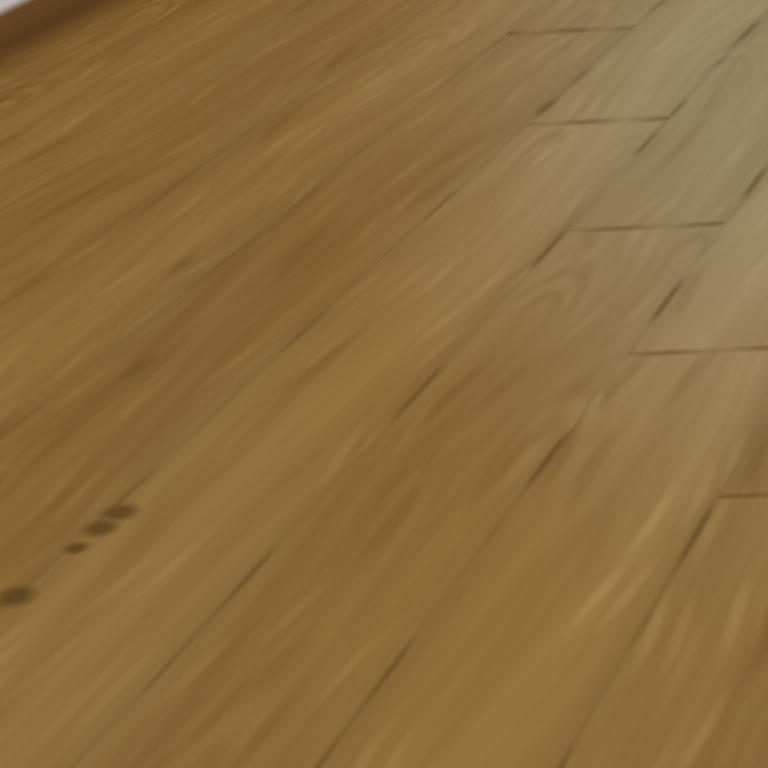
This texture is drawn by a WebGL 2 fragment shader. Its source:

```glsl
#version 300 es
precision highp float;
// Oak plank floor seen at an angle, with staggered boards, knots and a soft sheen.
uniform vec2 u_resolution;
out vec4 fragColor;

#define VANISH vec2(1.823, 1.885)
#define PLANK_WIDTH 0.168
#define PLANK_LENGTH 0.66
#define FIRST_SEAM -0.58
#define FIRST_JOINT 0.651
#define STAGGER 0.087
#define SEAM_WIDTH 0.0045
#define GRAIN_DEPTH 0.14
#define DARK_OAK vec3(0.462, 0.327, 0.147)
#define LIGHT_OAK vec3(0.605, 0.48, 0.275)
#define SHEEN_COLOUR vec3(0.615, 0.55, 0.43)
#define KNOT_COLOUR vec3(0.30, 0.21, 0.09)

float hash(vec2 p) {
  return fract(sin(dot(p, vec2(127.1, 311.7))) * 4375.85);
}

// Cellular noise: distance to the nearest point, its random value, and the height above it.
vec3 cells(vec2 p) {
  vec2 base = floor(p);
  vec3 nearest = vec3(9.0, 0.0, 0.0);
  for (int y = -1; y <= 1; y++)
    for (int x = -1; x <= 1; x++) {
      vec2 cell = base + vec2(x, y);
      vec2 away = p - cell - 0.2 - 0.6 * vec2(hash(cell), hash(cell + 41.3));
      if (length(away) < nearest.x) nearest = vec3(length(away), hash(cell + 7.7), away.y);
    }
  return nearest;
}

// Layered, warped sines stretched along the board.
float grain(vec2 q) {
  float sum = 0.0, amp = 0.5, freq = 9.0;
  for (int i = 0; i < 5; i++) {
    float layer = float(i);
    q.x += 0.1 * sin(q.y * 15.0 + q.x * 3.0 + layer * 2.1) / (1.0 + layer);
    sum += amp * sin(freq * q.x + 2.0 * sin(freq * 0.75 * q.y + layer * 1.7 + q.x * 2.0));
    freq *= 1.9;
    amp *= 0.7;
  }
  return sum;
}

// Short soft streaks: a sparse choice of stretched cells.
float streaks(vec2 p, float chosen) {
  vec3 cell = cells(p + vec2(0.5 * sin(p.y * 2.3), 0.0));
  return smoothstep(chosen, chosen + 0.2, cell.y) * (1.0 - smoothstep(0.05, 0.42, cell.x));
}

float line(float dist, float width) {
  return 1.0 - smoothstep(0.0, 1.5 * width, dist);
}

void main() {
  vec2 uv = gl_FragCoord.xy / u_resolution;

  // Floor plane: across and along the boards.
  float depth = VANISH.y - uv.y;
  float across = (uv.x - VANISH.x) / depth;
  float along = 1.0 / depth;

  // Board layout with a slowly growing stagger from row to row.
  float column = (across - FIRST_SEAM) / PLANK_WIDTH;
  float row = floor(column);
  float side = column - row;
  float jointDepth = depth + 0.045 * (uv.x - 0.85);
  float shift = FIRST_JOINT - row * STAGGER + 0.0055 * min(row * row, 25.0);
  float course = (1.0 / jointDepth - shift) / PLANK_LENGTH;
  float board = hash(vec2(row, floor(course)));

  // Wood tone: softly alternating rows, board variation, grain and streaks.
  vec2 wood = vec2(column + board * 13.0, along + board * 7.0);
  float alternate = -0.5 * clamp(3.0 * sin(3.14159 * column), -1.0, 1.0);
  float tone = 0.55 + 0.17 * alternate + 0.1 * (board - 0.5);
  tone += GRAIN_DEPTH * grain(wood);
  float near = 0.8 + 0.5 * smoothstep(0.3, 1.0, uv.x) * smoothstep(0.7, 0.2, uv.y);
  tone += 0.25 * near * streaks(wood * vec2(8.0, 16.0), 0.55);
  tone -= 0.26 * near * streaks(wood * vec2(5.0, 11.0) + 31.0, 0.6);

  // Open arches of growth rings around a few hearts.
  vec3 heart = cells(wood * vec2(1.4, 6.0) + 5.0);
  float arch = smoothstep(0.5, 0.75, heart.y) * smoothstep(-0.12, 0.15, heart.z);
  arch *= 1.0 - smoothstep(0.15, 0.5, heart.x);
  tone += 0.14 * arch * sin(heart.x * 38.0 + 2.5 * sin(along * 47.0 + column * 3.0));
  tone += 0.1 * smoothstep(0.3, 1.3, uv.x + 0.5 * (1.0 - uv.y));
  tone -= 0.14 * smoothstep(0.5, 1.4, uv.y + 0.5 * (1.0 - uv.x));
  vec3 colour = mix(DARK_OAK, LIGHT_OAK, tone);
  colour += vec3(0.004, -0.001, -0.003) * sin(column * 2.3 + along * 17.0);

  // Window sheen.
  float sheen = 1.0 - smoothstep(0.02, 0.64, length((uv - vec2(0.99, 0.9)) * vec2(1.0, 0.85)));
  colour = mix(colour, SHEEN_COLOUR + 0.11 * (tone - 0.6), 0.85 * sheen);

  // Seams and end joints, worn into soft broken dashes.
  float seamDist = min(side, 1.0 - side) * PLANK_WIDTH * depth * 0.75;
  float jointDist = abs(course - round(course)) * PLANK_LENGTH * depth * depth;
  float edge = round(column);
  float wear = sin(along * 53.0 + edge * 2.4) + 0.7 * sin(along * 121.0 + edge * 5.1);
  wear = 0.15 + 0.85 * smoothstep(-0.3, 1.4, wear);
  float seam = 0.43 * line(seamDist, SEAM_WIDTH) * wear * smoothstep(-1.6, -0.7, across);
  float joint = 0.36 * line(jointDist, 0.9 * SEAM_WIDTH) * (0.65 + 0.35 * sin(side * 11.0 + row));
  colour = mix(colour, KNOT_COLOUR, max(seam, joint));
  colour *= 1.0 - 0.03 * line(seamDist, 4.0 * SEAM_WIDTH);

  // Sparse faint knots, then a trail of larger ones.
  vec3 speck = cells(vec2(column * 1.5, along * 9.0));
  float knot = 0.22 * step(0.88, speck.y) * (1.0 - smoothstep(0.02, 0.12, speck.x));
  for (int i = 0; i < 4; i++) {
    float k = float(i);
    vec2 centre = vec2(0.02, 0.223) + sqrt(3.0 * k) * vec2(0.0456, 0.0365);
    vec2 offset = (uv - centre) * vec2(0.65, 1.4);
    offset.y -= 0.35 * offset.x;
    float radius = 0.014 + 0.004 * cos(k * 2.5);
    knot = max(knot, 0.65 * (1.0 - smoothstep(0.3 * radius, 1.4 * radius, length(offset))));
  }
  colour = mix(colour, KNOT_COLOUR, knot);

  // Skirting board and wall in the far corner.
  vec3 skirting = mix(vec3(0.38, 0.26, 0.14), vec3(0.32, 0.21, 0.10), smoothstep(-1.98, -1.89, across));
  colour = mix(skirting, colour, smoothstep(-1.94, -1.82, across));
  colour = mix(vec3(0.74, 0.71, 0.72), colour, smoothstep(-2.04, -2.0, across));

  fragColor = vec4(clamp(colour, 0.0, 1.0), 1.0);
}
```
